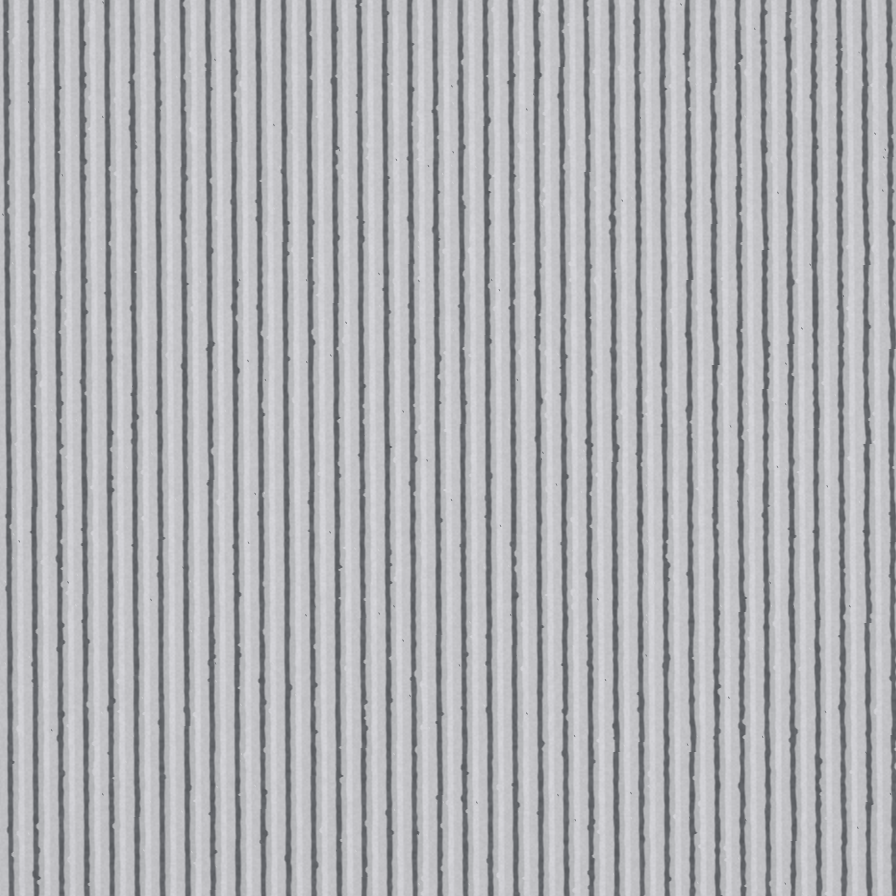
Give the GLSL for this texture, as a Shadertoy shader.

```glsl
const float RIBS = 35.5;          // repeats across the canvas
const float FIRST_LINE = 0.0065;  // centre of the first shadow at the top
const float LEAN = 0.006;         // sideways drift from top to bottom
const float SHADOW_START = 0.30;  // positions inside one repeat
const float SHADOW_END = 0.505;
const float LIT_START = 0.73;
const float LIT_END = 0.95;
const float CHIP_ROWS = 60.0;
const float CHIP_CHANCE = 0.075;
const float GRAIN = 0.05;

const vec3 RIB_TOP = vec3(0.757, 0.757, 0.770);
const vec3 FLOOR_TONE = vec3(0.712, 0.717, 0.727);
const vec3 LIT_WALL = vec3(0.815, 0.815, 0.832);
const vec3 CRUMB = vec3(0.85, 0.85, 0.86);
const vec3 SHADOW_DEEP = vec3(0.335, 0.345, 0.360);
const vec3 SHADOW_SOFT = vec3(0.425, 0.435, 0.452);

float hash(vec2 p) {
    vec3 q = fract(vec3(p.xyx) * 0.1031);
    q += dot(q, q.yzx + 33.33);
    return fract((q.x + q.y) * q.z);
}

float noise(vec2 p) {
    vec2 cell = floor(p), f = fract(p);
    f = f * f * (3.0 - 2.0 * f);
    return mix(mix(hash(cell), hash(cell + vec2(1, 0)), f.x),
               mix(hash(cell + vec2(0, 1)), hash(cell + vec2(1, 1)), f.x), f.y);
}

// Signed noise along one rib; each rib has its own track
float track(float rib, float y, float scale) {
    return noise(vec2(rib * 7.0 + 3.0, y * scale + rib * 17.3 + 400.0)) - 0.5;
}

// Sparse rounded bumps along one rib, 0 to 1
float chips(float rib, float y, float seed) {
    float s = y * CHIP_ROWS + seed;
    float row = floor(s);
    vec2 key = vec2(rib + seed + 50.0, row + 9.0);
    float present = step(hash(key), CHIP_CHANCE);
    float centre = mix(0.35, 0.65, hash(key + 31.7));
    float size = mix(0.08, 0.24, hash(key + 57.1));
    float d = (fract(s) - centre) / size;
    return present * smoothstep(1.4, 0.3, abs(d));
}

// Slow sideways drift that snaps back at a break
float brokenDrift(float rib, float y) {
    float s = y * mix(3.0, 7.0, hash(vec2(rib, 5.0))) + hash(vec2(rib, 8.0));
    float strength = hash(vec2(rib + 21.0, floor(s)));
    return strength * strength * smoothstep(0.3, 0.0, fract(s));
}

// Tiny elongated marks scattered over the surface
float specks(vec2 uv, float scale, float chance, float seed) {
    vec2 p = uv * scale + seed;
    vec2 cell = floor(p);
    vec2 centre = 0.3 + 0.4 * vec2(hash(cell + 2.3), hash(cell + 6.9));
    vec2 d = fract(p) - centre;
    d.x += d.y * 0.4;
    float mark = smoothstep(0.18, 0.04, length(d * vec2(1.3, 0.8)));
    return mark * step(hash(cell + 13.1), chance);
}

float band(float x, float a, float b, float soft) {
    return smoothstep(a - soft, a + soft, x) - smoothstep(b - soft, b + soft, x);
}

void mainImage(out vec4 fragColor, in vec2 fragCoord) {
    vec2 uv = fragCoord / iResolution.xy;
    float y = uv.y;
    float soft = max(0.055, RIBS * 0.95 / iResolution.x);

    // Rib number and position across it
    float middle = 0.5 * (SHADOW_START + SHADOW_END);
    float column = (uv.x - FIRST_LINE - LEAN * (1.0 - y)) * RIBS + middle;
    float rib = floor(column);
    float x = column - rib;

    // Worn edges, rougher toward the right
    float wear = mix(0.4, 1.0, smoothstep(0.5, 0.9, uv.x));
    float sway = wear * (0.035 * track(rib, y, 30.0) + 0.08 * brokenDrift(rib, y));
    float leftEdge = SHADOW_START + sway + wear * 0.05 * track(rib + 90.0, y, 170.0)
                   - 0.05 * chips(rib, y, 3.0);
    float rightEdge = SHADOW_END + sway + (0.02 + 0.05 * wear) * track(rib + 170.0, y, 150.0)
                    + 0.07 * chips(rib, y, 11.4) - 0.07 * chips(rib, y, 23.7);
    float litStart = LIT_START + 0.04 * track(rib + 250.0, y, 110.0)
                   - 0.08 * chips(rib, y, 37.2);

    // Rib top, groove floor, lit wall
    vec3 color = mix(RIB_TOP, FLOOR_TONE, band(x, rightEdge, litStart, soft));
    float litAmount = 0.92 + 0.2 * track(rib + 410.0, y, 40.0);
    color = mix(color, LIT_WALL, litAmount * band(x, litStart, LIT_END, soft));

    // Gentle falloff of light, fine grain, pits and pale crumbs
    vec2 fromCentre = uv - vec2(0.55, 0.55);
    color += 0.010 - 0.030 * dot(fromCentre, fromCentre);
    color += GRAIN * (0.6 * noise(uv * 470.0) + 0.4 * noise(uv * 270.0 + 31.0) - 0.5);
    color = mix(color, SHADOW_SOFT, 0.75 * specks(uv, 110.0, 0.010, 4.0));
    color = mix(color, CRUMB, 0.55 * specks(uv, 110.0, 0.022, 41.0));

    // Shadow line beside each rib
    float depth = 0.5 + 0.4 * track(rib + 500.0, y, 120.0) + 0.6 * (noise(uv * 330.0) - 0.5);
    vec3 shadow = mix(SHADOW_DEEP, SHADOW_SOFT, depth);
    color = mix(color, shadow, band(x, leftEdge, rightEdge, soft));

    fragColor = vec4(color, 1.0);
}
```
